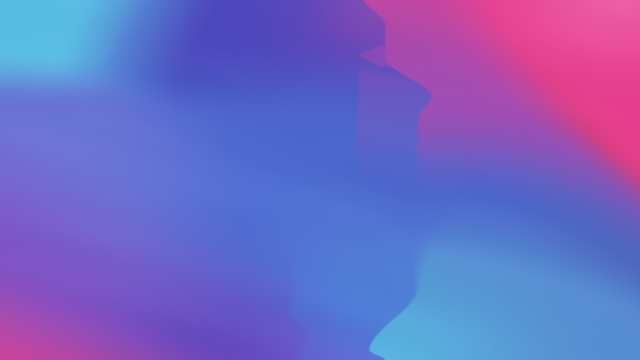
A Shadertoy shader for this background:

```glsl
// Soft folded veils of cyan, indigo, violet and pink, split by a wavy seam.
#define CYAN vec3(0.35, 0.74, 0.89)
#define INDIGO vec3(0.30, 0.28, 0.74)
#define BLUE vec3(0.30, 0.40, 0.80)
#define SKY vec3(0.33, 0.52, 0.83)
#define PERIWINKLE vec3(0.42, 0.46, 0.84)
#define VIOLET vec3(0.50, 0.32, 0.77)
#define ORCHID vec3(0.63, 0.30, 0.70)
#define MAGENTA vec3(0.82, 0.26, 0.59)
#define PINK vec3(0.90, 0.24, 0.55)
#define GRAIN 0.018

float hash(vec2 p) {
    return fract(sin(dot(p, vec2(41.3, 289.1))) * 4375.5);
}

float noise(vec2 p) {
    vec2 i = floor(p), f = fract(p);
    f = f * f * (3.0 - 2.0 * f);
    return mix(mix(hash(i), hash(i + vec2(1, 0)), f.x),
               mix(hash(i + vec2(0, 1)), hash(i + vec2(1, 1)), f.x), f.y);
}

float bump(float x, float center, float width) {
    float t = (x - center) / width;
    return exp(-t * t);
}

float glow(vec2 p, vec2 center, vec2 radius) {
    vec2 t = (p - center) / radius;
    return exp(-dot(t, t));
}

// Ramp that is flat for negative x and straight for positive x
float softRamp(float x, float bend) {
    return 0.5 * (x + sqrt(x * x + bend));
}

// Horizontal place of the seam at depth d below the top
float seam(float d) {
    float x = 0.652 - 0.050 * (1.0 - smoothstep(0.16, 0.25, d));
    x -= 0.036 * (1.0 - smoothstep(-0.01, 0.07, d));
    x += 0.022 * bump(d, 0.27, 0.035) + 0.020 * bump(d, 0.62, 0.08);
    return x - 0.075 * smoothstep(0.80, 0.975, d) + 0.024 * smoothstep(0.972, 1.0, d);
}

// Left veil: cyan corner and indigo crown above an arc, magenta corner below
vec3 leftVeil(vec2 p) {
    float u = p.x, d = p.y;
    float slant = u + 0.25 * d;
    vec3 upper = mix(CYAN, SKY, smoothstep(0.12, 0.25, slant));
    upper = mix(upper, mix(INDIGO, BLUE, smoothstep(0.10, 0.36, d)), smoothstep(0.19, 0.36, slant));
    upper = mix(upper, ORCHID, 0.65 * glow(p, vec2(0.61, 0.03), vec2(0.13, 0.15)));

    vec3 lower = mix(PERIWINKLE, BLUE + vec3(0.02, 0.03, 0.03), smoothstep(0.14, 0.42, u));
    lower = mix(lower, SKY, 0.5 * glow(p, vec2(0.58, 0.76), vec2(0.16, 0.25)));
    lower = mix(lower, VIOLET, smoothstep(0.25, 0.75, d - u));
    lower = mix(lower, INDIGO + vec3(0.07, 0.0, 0.0),
                0.85 * glow(p, vec2(0.32, 1.0), vec2(0.16, 0.20)));
    lower = mix(lower, MAGENTA, smoothstep(0.70, 1.06, d - 0.7 * u));

    float arc = 0.15 + 0.37 * softRamp(u - 0.14, 0.006) * 2.0;
    vec3 col = mix(upper, lower, smoothstep(arc - 0.02, arc + 0.14, d));

    // Faint second arc and the broken crease near the bottom
    col -= 0.012 * bump(d, arc + 0.10, 0.035);
    float crease = 0.455 + 0.07 * (d - 0.75) + 0.012 * sin(d * 42.0) * smoothstep(0.75, 0.85, d);
    float creaseFade = smoothstep(0.62, 0.88, d);
    col += vec3(-0.02, 0.035, 0.02) * smoothstep(-0.004, 0.004, u - crease) * creaseFade;
    return col;
}

// Right veil: pink sheet over a violet haze that sinks into sky blue
vec3 rightVeil(vec2 p) {
    float u = p.x, d = p.y;
    float pinkEdge = softRamp(1.8 * (u - 0.70), 0.02);
    float pinkWidth = mix(0.22, 0.07, smoothstep(0.60, 0.95, u));
    float blueRow = 0.54 + 1.9 * pow(max(u - 0.70, 0.0), 2.0);

    vec3 pink = mix(MAGENTA, PINK, smoothstep(0.62, 0.82, u));
    pink += vec3(0.03, 0.13, 0.11) * glow(p, vec2(0.97, -0.03), vec2(0.16, 0.18));
    pink -= vec3(0.09, 0.0, 0.07) * smoothstep(-0.16, 0.04, d - pinkEdge) * smoothstep(0.74, 0.95, u);

    vec3 col = mix(pink, ORCHID, smoothstep(pinkEdge - pinkWidth, pinkEdge + pinkWidth, d));
    vec3 deep = mix(BLUE, vec3(0.31, 0.40, 0.75), smoothstep(0.75, 1.0, u));
    col = mix(col, deep, smoothstep(blueRow - 0.27, blueRow + 0.02, d));
    col = mix(col, SKY + vec3(0.01, 0.03, -0.01), smoothstep(blueRow - 0.01, blueRow + 0.22, d));
    return mix(col, CYAN, 0.85 * glow(p, vec2(0.60, 1.02), vec2(0.20, 0.24)));
}

void mainImage(out vec4 fragColor, in vec2 fragCoord) {
    vec2 p = fragCoord / iResolution.xy;
    p.y = 1.0 - p.y;
    float u = p.x, d = p.y;
    vec3 left = leftVeil(p);
    vec3 right = rightVeil(p);

    // Translucent fold and small facet beside the seam
    float foldEdge = 0.560 + 0.008 * sin(d * 14.0) * smoothstep(0.25, 0.5, d);
    float fold = smoothstep(-0.003, 0.003, u - foldEdge) * smoothstep(0.18, 0.21, d + 0.2 * (0.57 - u));
    left = mix(left, right, 0.30 * fold * (1.0 - smoothstep(0.35, 0.65, d)));
    float facet = 0.032 - abs(d - 0.155) - 0.9 * max(0.594 - u, 0.0);
    left = mix(left, ORCHID, 0.55 * smoothstep(-0.004, 0.006, facet));
    float sliver = u - 0.595 - 0.015 * sin((d - 0.70) * 16.0);
    left = mix(left, SKY, 0.25 * smoothstep(-0.004, 0.004, sliver) * smoothstep(0.60, 0.78, d));

    float softness = 0.003 + 0.030 * bump(d, 0.60, 0.14);
    vec3 col = mix(left, right, smoothstep(-softness, softness, u - seam(d)));

    // Broad brushed streaks along the drape
    float streak = noise(vec2(u * 5.0 + d * 2.0, d * 14.0 - u * 7.0));
    fragColor = vec4(clamp(col + GRAIN * (streak - 0.5), 0.0, 1.0), 1.0);
}
```
